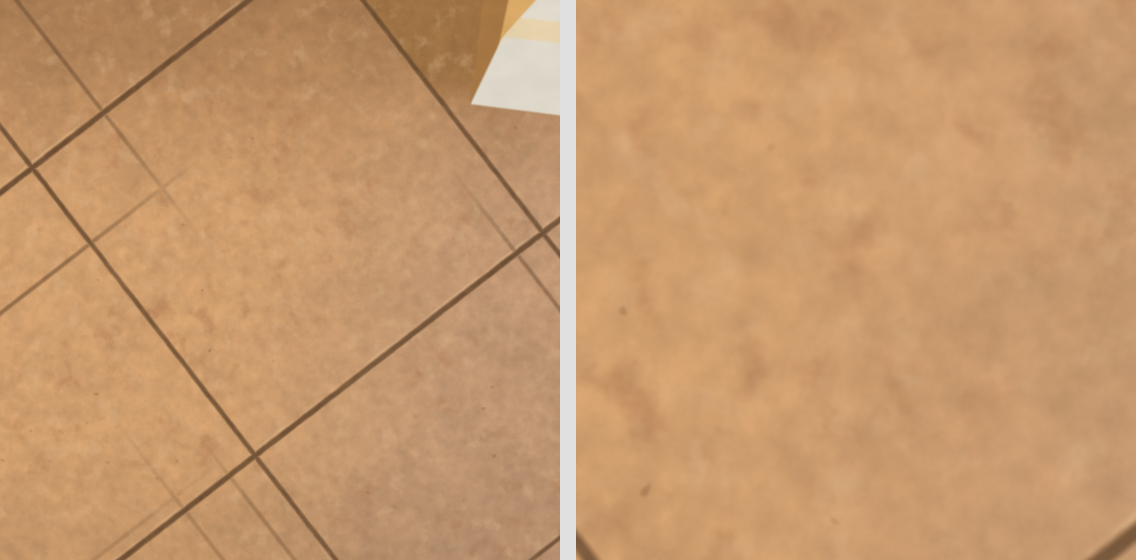
Left: the whole. Right: its middle third, enlarged.
Reproduce this texture procedurally as a three.js fragment shader.

```glsl
// Square clay floor tiles on a turned grid, with soft dark grout, faint offset
// joints and a white skirting board in the top right corner. The joints are
// distances in grid space; the stone is layered gradient noise, shifted per tile.

varying vec2 vUv;

const float TILE = 0.65;                    // tile side, in canvas widths
const float TURN = 0.659;                   // grid angle in radians
const vec2 CORNER = vec2(0.4557, 0.1862);   // a point where four tiles meet
const float SOFT = 0.0030;                  // edge smoothing

const vec3 WARM_CLAY = vec3(0.815, 0.620, 0.430);
const vec3 DUSTY_CLAY = vec3(0.745, 0.585, 0.450);
const vec3 SHADE_CLAY = vec3(0.655, 0.480, 0.320);
const vec3 RUST = vec3(0.650, 0.440, 0.295);
const vec3 CHALK = vec3(0.860, 0.715, 0.550);
const vec3 GROUT = vec3(0.400, 0.285, 0.185);
const vec3 WOOD_DARK = vec3(0.600, 0.430, 0.245);
const vec3 WOOD_LIGHT = vec3(0.850, 0.660, 0.400);
const vec3 CREAM = vec3(0.900, 0.820, 0.670);
const vec3 WHITE = vec3(0.870, 0.845, 0.790);

vec2 hash2(vec2 p) {
  vec2 q = vec2(dot(p, vec2(127.1, 311.7)), dot(p, vec2(269.5, 183.3)));
  return fract(sin(q) * 43758.5) * 2.0 - 1.0;
}

float gradientNoise(vec2 p) {
  vec2 i = floor(p), f = fract(p);
  vec2 w = f * f * f * (f * (f * 6.0 - 15.0) + 10.0);
  float a = dot(hash2(i), f);
  float b = dot(hash2(i + vec2(1.0, 0.0)), f - vec2(1.0, 0.0));
  float c = dot(hash2(i + vec2(0.0, 1.0)), f - vec2(0.0, 1.0));
  float d = dot(hash2(i + 1.0), f - 1.0);
  return mix(mix(a, b, w.x), mix(c, d, w.x), w.y);
}

float fbm(vec2 p) {
  float sum = 0.0, amp = 0.6;
  for (int i = 0; i < 4; i++) {
    sum += amp * gradientNoise(p);
    p = mat2(1.6, 1.2, -1.2, 1.6) * p + 7.3;
    amp *= 0.55;
  }
  return sum;
}

// Coverage of a line of the given half width at distance d
float line(float d, float halfWidth) {
  return 1.0 - smoothstep(halfWidth - SOFT, halfWidth + SOFT, abs(d));
}

// Faint joint: fades in along its length from "start" to "full"
float faintJoint(float across, float along, float start, float full) {
  return line(across * TILE, 0.0036) * clamp((along - start) / (full - start), 0.0, 1.0);
}

// 1 on the right-hand side of the directed line a to b
float rightOf(vec2 p, vec2 a, vec2 b) {
  vec2 d = normalize(b - a);
  return smoothstep(-SOFT, SOFT, dot(p - a, vec2(d.y, -d.x)));
}

// Broad light over the floor: warm left, dusty right, dim top
vec3 floorLight(vec2 p) {
  vec3 c = mix(WARM_CLAY, DUSTY_CLAY, smoothstep(0.35, 0.95, p.x - 0.25 * p.y + 0.1));
  c = mix(c, SHADE_CLAY, 0.95 * smoothstep(0.58, 1.04, p.y));
  return c * (1.0 - 0.06 * smoothstep(0.25, 0.0, p.y));
}

vec3 stone(vec3 base, vec2 p, vec2 tile) {
  vec2 q = p + 3.7 * hash2(tile + 4.0), worn = p - vec2(0.40, 0.68);
  float blotch = fbm(q * 5.0) + 0.22 * exp(-12.0 * dot(worn, worn));
  float patches = smoothstep(-0.15, 0.3, blotch);
  vec3 c = base * (1.0 + 0.10 * fbm(q * 9.0) + 0.13 * fbm(q * 42.0));
  c = mix(c, RUST, 0.42 * patches * smoothstep(0.0, 0.40, fbm(q * 24.0 + 9.0)));
  c = mix(c, CHALK, 0.32 * smoothstep(0.02, 0.40, fbm(q * 27.0 + 31.0)));
  float pits = smoothstep(0.42, 0.62, gradientNoise(q * 58.0 + 5.0));
  return mix(c, RUST * 0.85, 0.5 * pits * patches);
}

// Door frame and skirting board laid over the floor
vec3 skirting(vec3 c, vec2 p) {
  vec2 foot = vec2(0.840, 0.814), bend = vec2(0.898, 0.935);
  float inside = rightOf(p, foot, vec2(0.863, 1.0)) * rightOf(p, vec2(1.0, 0.794), foot);
  float wood = rightOf(p, vec2(0.893, 0.930), vec2(0.908, 1.0));
  float board = rightOf(p, foot, bend) * rightOf(p, bend, vec2(0.957, 1.0));
  float height = p.y + 0.11 * (p.x - 0.9);
  float bevel = smoothstep(0.930, 0.938, height) * (1.0 - smoothstep(0.968, 0.975, height));
  float streak = fbm(p * vec2(14.0, 24.0));
  vec3 frame = mix(WOOD_DARK * 1.08, WOOD_LIGHT, wood) * (1.0 + 0.08 * streak);
  vec3 paint = mix(WHITE, CREAM, bevel) * (1.0 + 0.05 * streak);
  return mix(c, mix(frame, paint, board), inside);
}

void main() {
  vec2 p = vUv, r = p - CORNER;
  vec2 g = vec2(cos(TURN) * r.x + sin(TURN) * r.y, cos(TURN) * r.y - sin(TURN) * r.x) / TILE;

  // Tiles, with a brown shadow beside the door frame
  vec3 base = floorLight(p);
  float doorShade = smoothstep(0.995, 1.005, g.x) * smoothstep(0.78, 0.88, p.y);
  base = mix(base, WOOD_DARK, 0.8 * doorShade);
  vec3 color = stone(base, p, floor(g));

  // Main joints with worn edges, uneven depth and a lit rim
  vec2 d = (fract(g + 0.5) - 0.5) * TILE + 0.0018 * fbm(p * 32.0);
  float rim = line(d.y - 0.0085, 0.0015) * smoothstep(-0.2, 0.25, fbm(p * 9.0));
  color = mix(color, CHALK, 0.6 * rim);
  float joint = max(0.85 * line(d.x, 0.0042), 0.92 * line(d.y, 0.0048));
  joint *= 0.94 + 0.25 * fbm(p * 7.0 + 3.0);

  // Faint joints, offset from the main grid
  float faint = 0.50 * faintJoint(g.x - 0.248, g.y, 0.55, 1.05);
  faint = max(faint, 0.58 * faintJoint(g.y - 0.738, g.x, 0.40, -0.10));
  faint = max(faint, 0.48 * faintJoint(g.x - 0.908, g.y, 0.30, -0.05));
  faint = max(faint, 0.20 * faintJoint(g.y - 0.045, g.x, -0.05, -0.40));
  faint = max(faint, 0.28 * faintJoint(g.x + 0.245, g.y, 0.35, -0.10));
  faint = max(faint, 0.35 * faintJoint(g.x + 0.090, g.y, 0.16, -0.10));
  faint = max(faint, 0.80 * faintJoint(g.y + 0.691, g.x, 0.30, 0.45));
  color = mix(color, GROUT * (1.0 + 0.25 * fbm(p * 40.0)), max(joint, faint));

  gl_FragColor = vec4(skirting(color, p), 1.0);
}
```
